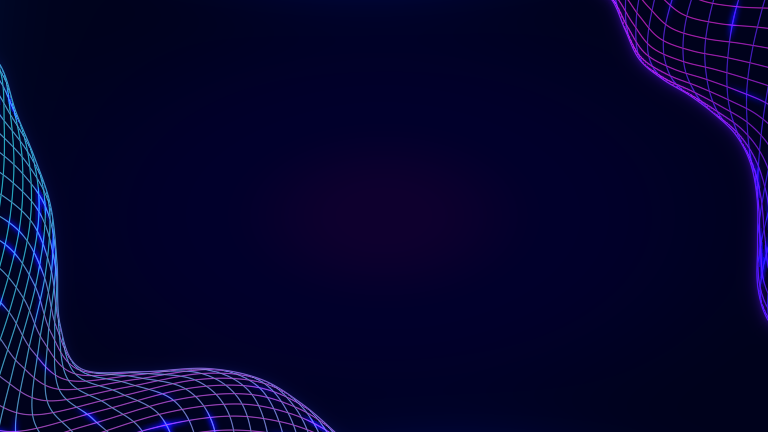
Give the GLSL for this background, as a Shadertoy shader.

```glsl
// Two glowing wire meshes curl around opposite corners of a dark navy field.
// Each mesh is bounded by a spline over the corner diagonal; its wires are
// level sets of (arc +- skew * sqrt(depth)), so they bend tangent to that edge.

const float WIRE_RADIUS = 0.0011;
const float GLOW_RADIUS = 0.009;

float hash(vec2 p) {
    return fract(sin(dot(p, vec2(127.1, 311.7))) * 43758.5453);
}

// Catmull-Rom interpolation of evenly spaced heights, x in 0..1
float spline(float heights[12], float x) {
    float t = clamp(x, 0.0, 1.0) * 11.0;
    int i = min(int(t), 10);
    float f = t - float(i);
    float a = heights[max(i - 1, 0)];
    float b = heights[i];
    float c = heights[i + 1];
    float d = heights[min(i + 2, 11)];
    return b + 0.5 * f * (c - a + f * (2.0 * a - 5.0 * b + 4.0 * c - d
             + f * (3.0 * (b - c) + d - a)));
}

// Size of the screen-space gradient, per canvas height
float slope(float v) {
    return max(length(vec2(dFdx(v), dFdy(v))) * iResolution.y, 1e-4);
}

// Antialiased stroke from a distance in canvas heights
float stroke(float dist, float radius) {
    float pixel = 0.75 / iResolution.y;
    return 1.0 - smoothstep(max(radius - pixel, 0.0), radius + pixel, dist);
}

// x: wire coverage, y: soft light on randomly chosen stretches of wire
vec2 wires(float across, float along, float seed) {
    float dist = abs(fract(across) - 0.5) / slope(across);
    float stretch = along * 0.32;
    float chosen = smoothstep(0.82, 0.92, hash(vec2(floor(across) + seed, floor(stretch))));
    float bump = pow(sin(3.14159 * fract(stretch)), 2.0);
    float halo = exp(-pow(dist / GLOW_RADIUS, 2.0));
    return vec2(stroke(dist, WIRE_RADIUS), chosen * bump * halo);
}

// Light of one mesh; p is measured from the corner it fills
vec3 mesh(vec2 p, float outline[12], vec2 range, vec2 skew, vec2 density,
          vec3 firstColor, vec3 secondColor, vec3 haloColor) {
    float arc = p.x - p.y;
    float depth = spline(outline, (arc - range.x) / (range.y - range.x)) - p.x - p.y;
    float edgeDist = depth / slope(depth);
    float inside = smoothstep(-1.0, 1.0, edgeDist * iResolution.y);

    float fold = sqrt(max(depth, 0.0) + 1e-5);
    float u = (arc + skew.x * fold) * density.x;
    float v = (arc - skew.y * fold) * density.y;
    vec2 first = wires(u, v, 3.0);
    vec2 second = wires(v, u, 41.0);

    vec3 light = max(firstColor * first.x, secondColor * second.x) * 0.68;
    light += vec3(0.04, 0.02, 0.80) * (first.y + second.y) * 0.7;
    light *= inside;
    light = max(light, mix(firstColor, secondColor, 0.5) * stroke(abs(edgeDist), WIRE_RADIUS) * 0.65);
    return light + haloColor * exp(-abs(edgeDist) / 0.010);
}

// Navy field with a broad violet centre and faint blue light at top and bottom
vec3 backdrop(vec2 uv) {
    vec2 q = uv - 0.5;
    float r = length(q);
    vec3 color = mix(vec3(0.003, 0.0, 0.168), vec3(0.0, 0.008, 0.108), smoothstep(0.22, 0.62, r));
    color += vec3(0.052, 0.0, 0.012) * (1.0 - smoothstep(0.04, 0.23, length(q * vec2(1.0, 0.95))));
    float top = exp(-pow((uv.x - 0.48) / 0.20, 2.0) - (1.0 - uv.y) / 0.05);
    float bottom = exp(-pow((uv.x - 0.58) / 0.20, 2.0) - uv.y / 0.05);
    color += vec3(0.0, 0.010, 0.075) * (top + bottom);
    return color + vec3(0.0, 0.02, 0.04) * exp(-uv.x / 0.05) * uv.y;
}

void mainImage(out vec4 fragColor, in vec2 fragCoord) {
    vec2 uv = fragCoord / iResolution.xy;
    vec2 p = vec2(uv.x * 16.0 / 9.0, uv.y);
    vec2 fromTopRight = vec2(16.0 / 9.0, 1.0) - p;
    vec3 color = backdrop(uv);

    // Lower left: cyan along the side, turning pink along the floor
    float lowerEdge[12] = float[12](0.85, 0.777, 0.715, 0.641, 0.523, 0.389,
                                    0.333, 0.463, 0.626, 0.725, 0.763, 0.775);
    float turn = smoothstep(-0.55, 0.45, p.x - p.y);
    vec3 lowerFirst = mix(vec3(0.40, 0.80, 0.90), vec3(0.85, 0.36, 0.85), smoothstep(0.0, 0.7, turn));
    vec3 lowerSecond = mix(vec3(0.20, 0.92, 0.88), vec3(0.60, 0.66, 0.92), turn);
    color += mesh(p, lowerEdge, vec2(-0.85, 0.775), vec2(1.25, 0.95), vec2(10.5, 13.5),
                  lowerFirst, lowerSecond, vec3(0.02, 0.03, 0.10));

    // Upper right: magenta rim, violet to blue towards the side
    float upperEdge[12] = float[12](0.741, 0.688, 0.589, 0.490, 0.420, 0.387,
                                    0.388, 0.402, 0.427, 0.435, 0.400, 0.361);
    float rise = smoothstep(-0.65, 0.15, fromTopRight.x - fromTopRight.y);
    vec3 upperFirst = mix(vec3(0.38, 0.10, 0.95), vec3(0.92, 0.16, 0.78), rise);
    vec3 upperSecond = mix(vec3(0.22, 0.10, 0.95), vec3(0.42, 0.16, 0.90), rise);
    color += mesh(fromTopRight, upperEdge, vec2(-0.741, 0.361), vec2(1.85, 0.60), vec2(7.5, 12.0),
                  upperFirst, upperSecond, vec3(0.14, 0.02, 0.32));

    fragColor = vec4(min(color, 1.0), 1.0);
}
```
